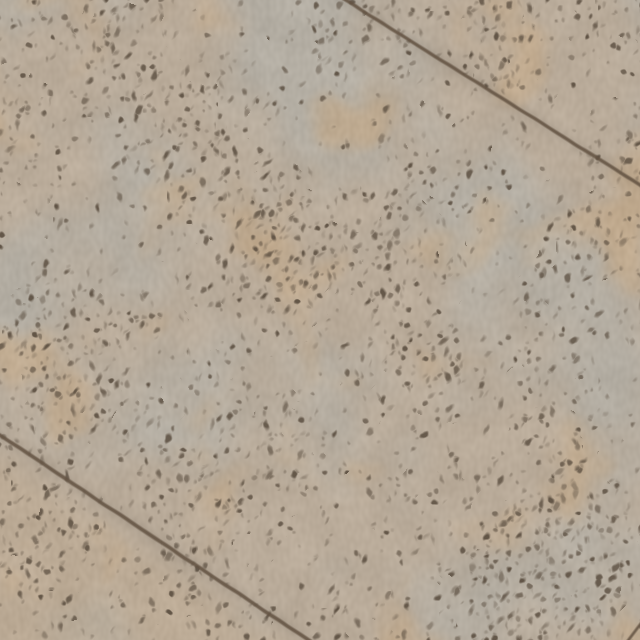
A WebGL 1 fragment shader for this texture:

```glsl
precision highp float;
uniform vec2 u_resolution;

const vec3 STONE = vec3(0.728, 0.672, 0.603);
const vec3 COOL_STONE = vec3(0.705, 0.682, 0.640);
const vec3 WARM_STONE = vec3(0.765, 0.660, 0.530);
const vec3 PIT_COLOUR = vec3(0.350, 0.300, 0.245);
const vec3 JOINT_COLOUR = vec3(0.390, 0.325, 0.260);

vec2 hash2(vec2 p) {
  vec3 q = fract(vec3(p.xyx) * vec3(0.1031, 0.1030, 0.0973));
  q += dot(q, q.yzx + 33.33);
  return fract((q.xx + q.yz) * q.zy);
}

float gradientDot(vec2 cell, vec2 offset) {
  float angle = 6.28318 * hash2(cell + 71.0).x;
  return dot(vec2(cos(angle), sin(angle)), offset);
}

float gradientNoise(vec2 p) {
  vec2 i = floor(p);
  vec2 f = fract(p);
  vec2 u = f * f * f * (f * (f * 6.0 - 15.0) + 10.0);
  vec2 e = vec2(1.0, 0.0);
  float low = mix(gradientDot(i, f), gradientDot(i + e, f - e), u.x);
  float high = mix(gradientDot(i + e.yx, f - e.yx), gradientDot(i + 1.0, f - 1.0), u.x);
  return mix(low, high, u.y);
}

float fbm(vec2 p) {
  float sum = 0.0;
  float gain = 1.0;
  for (int i = 0; i < 3; i++) {
    sum += gain * gradientNoise(p);
    p = p * 2.03 + 17.3;
    gain *= 0.5;
  }
  return sum;
}

// Signed distance to the line through a and b, positive on its left
float lineDistance(vec2 p, vec2 a, vec2 b) {
  vec2 dir = normalize(b - a);
  return dot(p - a, vec2(-dir.y, dir.x));
}

// Coverage of one tilted, soft-edged oval
float oval(vec2 d, vec2 radius, float tilt, float blur) {
  float c = cos(tilt);
  float s = sin(tilt);
  vec2 q = vec2(c * d.x - s * d.y, s * d.x + c * d.y);
  float dist = (length(q / radius) - 1.0) * radius.x;
  return 1.0 - smoothstep(-blur, blur, dist);
}

// Scattered pits, one possible per grid cell
float pits(vec2 p, float cells, float chance, vec2 radius, float blur, float seed) {
  vec2 home = floor(p * cells);
  float cover = 0.0;
  for (int y = -1; y <= 1; y++) {
    for (int x = -1; x <= 1; x++) {
      vec2 cell = home + vec2(float(x), float(y));
      vec2 place = hash2(cell + seed);
      vec2 kind = hash2(cell + seed + 131.0);
      vec2 shape = hash2(cell + seed + 277.0);
      vec2 size = radius * vec2(mix(0.7, 1.25, shape.x), mix(0.6, 1.5, shape.y * shape.y));
      float tilt = 0.3 + 1.5 * (kind.y - 0.5);
      float depth = mix(0.4, 1.0, fract(kind.y * 7.0 + shape.x));
      float pit = oval(p - (cell + place) / cells, size, tilt, blur);
      cover = max(cover, pit * depth * step(kind.x, chance));
    }
  }
  return cover;
}

float joint(float dist, float halfWidth) {
  return 1.0 - smoothstep(halfWidth - 0.002, halfWidth + 0.002, abs(dist));
}

void main() {
  vec2 p = gl_FragCoord.xy / u_resolution;

  // Slab joints
  float wobble = 0.0012 * gradientNoise(p * 28.0);
  float upper = lineDistance(p, vec2(0.54, 1.0), vec2(1.0, 0.711)) + wobble;
  float lower = lineDistance(p, vec2(0.0, 0.32), vec2(0.482, 0.0)) + wobble;
  float corner = lineDistance(p, vec2(0.982, 0.0), vec2(1.0, 0.024));
  float seams = max(joint(upper, 0.0026), max(joint(lower, 0.0028), joint(corner, 0.0022)));
  float seamHalo = exp(-min(abs(upper), abs(lower)) / 0.007);

  // Cloudy stone with cool and warm stains
  float cool = smoothstep(-0.25, 0.5, fbm(p * 3.2 + 5.0));
  float warm = smoothstep(0.08, 0.65, fbm(p * 5.5 + 41.0));
  warm = max(warm, 0.35 * smoothstep(0.0, -0.06, lower));
  vec3 colour = mix(STONE, COOL_STONE, cool);
  colour = mix(colour, WARM_STONE, 0.65 * warm);
  float grain = 0.030 * gradientNoise(p * vec2(130.0, 75.0));
  colour += grain + 0.030 * fbm(p * 14.0 + 9.0);

  // Pits gather in loose clusters
  float cluster = smoothstep(-0.35, 0.4, fbm(p * 4.2 + 23.0));
  vec2 warp = vec2(gradientNoise(p * 110.0), gradientNoise(p * 110.0 + 57.0));
  vec2 rough = p + 0.0028 * warp;
  float large = pits(rough, 52.0, mix(0.08, 0.62, cluster), vec2(0.0036, 0.0054), 0.0021, 3.0);
  float small = pits(rough, 78.0, mix(0.10, 0.40, cluster), vec2(0.0023, 0.0040), 0.0020, 419.0);
  float cover = max(0.92 * large, 0.42 * small);

  colour = mix(colour, PIT_COLOUR, cover);
  colour *= 1.0 - 0.10 * seamHalo;
  colour = mix(colour, JOINT_COLOUR, 0.85 * seams);
  gl_FragColor = vec4(colour, 1.0);
}
```
